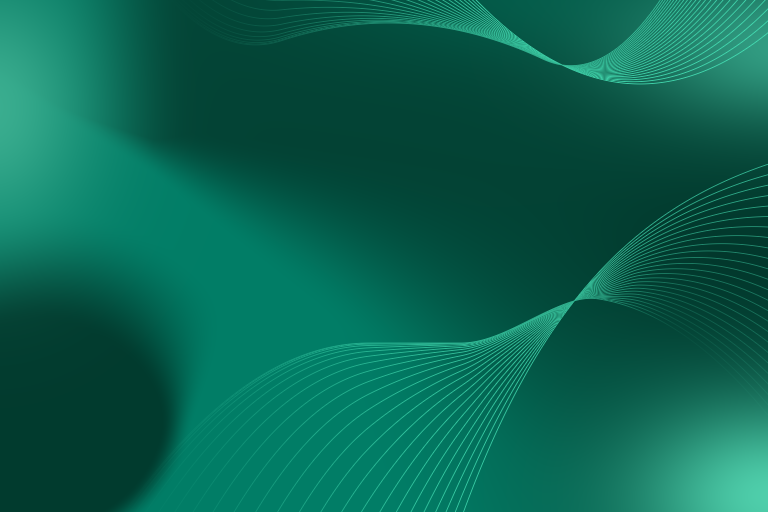
This background is drawn by a WebGL 1 fragment shader. Its source:

```glsl
precision highp float;
// Emerald backdrop: soft green masses and corner glows over a dark base,
// crossed by two ribbons of fine lines. Each ribbon blends between two
// edge curves that cross, so its lines pinch together and fan out again.

uniform vec2 u_resolution;

const int LINE_COUNT = 25;

// Elliptical Gaussian falloff.
float glow(vec2 p, vec2 center, vec2 radius) {
    vec2 q = (p - center) / radius;
    return exp(-dot(q, q));
}

float squarePositive(float v) {
    v = max(v, 0.0);
    return v * v;
}

// Heights of the first and last line of the lower ribbon.
vec2 lowerEdges(float x) {
    float first = 0.33 - 1.45 * squarePositive(0.72 - x)
                + 0.09 * smoothstep(0.9, 1.17, x) - 1.6 * squarePositive(x - 1.12);
    float last = 0.41 + 0.366 * (1.0 - exp(-3.5 * (x - 1.12)));
    return vec2(first, last);
}

// Heights of the first and last line of the upper ribbon.
vec2 upperEdges(float x) {
    float first = 0.955 - 0.78 * (x - 0.76) * (x - 0.76)
                + 4.0 * squarePositive(0.55 - x) + 5.0 * squarePositive(x - 1.06);
    float last = 0.836 + 1.6 * (x - 1.25) * (x - 1.25);
    return vec2(first, last);
}

// Coverage of the blended lines; spread bends their spacing and
// fade is the opacity of the first and last line.
float ribbon(vec2 p, vec2 edges, vec2 slopes, float spread, vec2 fade) {
    float pixel = 1.0 / u_resolution.y;
    float cover = 0.0;
    for (int i = 0; i < LINE_COUNT; i++) {
        float t = float(i) / float(LINE_COUNT - 1);
        float s = pow(t, spread);
        float slope = mix(slopes.x, slopes.y, s);
        float d = abs(p.y - mix(edges.x, edges.y, s)) / sqrt(1.0 + slope * slope);
        float line = clamp((0.0008 + 0.5 * pixel - d) / pixel, 0.0, 1.0);
        cover = max(cover, line * min(1.0, 0.0022 / pixel) * mix(fade.x, fade.y, t));
    }
    return cover;
}

vec3 background(vec2 p) {
    vec3 color = vec3(0.01, 0.26, 0.205);

    // Green mass below a diagonal edge that softens to the right
    float above = p.y - 0.64 + 0.62 * (p.x - 0.37);
    float softness = 0.07 + 0.5 * max(p.x - 0.3, 0.0);
    float mass = 1.0 - smoothstep(-0.4 * softness, softness, above);
    mass *= 1.0 - 0.6 * smoothstep(0.65, 1.2, p.x + 0.3 * (p.y - 0.3));
    mass = max(mass, 0.85 * (1.0 - smoothstep(0.1, 0.38, p.x)));
    color = mix(color, vec3(0.005, 0.49, 0.4), mass);

    // Dark hollow, crisp at its lower right and soft on top
    float hollow = length((p - vec2(0.07, 0.2)) / vec2(0.27, 0.25));
    float blur = mix(0.14, 0.6, smoothstep(0.15, 0.45, p.y));
    color = mix(color, vec3(0.005, 0.23, 0.18),
                1.0 - smoothstep(1.0 - 0.6 * blur, 1.0 + blur, hollow));

    // Shade behind the right fan
    color = mix(color, vec3(0.005, 0.21, 0.165),
                0.85 * glow(p, vec2(1.45, 0.5), vec2(0.28, 0.17)));

    // Corner and side lights
    color = mix(color, vec3(0.01, 0.39, 0.315),
                0.7 * glow(p, vec2(1.05, 1.02), vec2(0.45, 0.14)));
    color = mix(color, vec3(0.24, 0.69, 0.57),
                0.95 * glow(p, vec2(-0.02, 0.79), vec2(0.2, 0.25)));
    color = mix(color, vec3(0.22, 0.66, 0.55),
                0.9 * glow(p, vec2(1.55, 0.91), vec2(0.32, 0.15)));
    color = mix(color, vec3(0.31, 0.81, 0.67),
                glow(p, vec2(1.51, 0.03), vec2(0.27, 0.18)));
    return color;
}

void main() {
    vec2 p = gl_FragCoord.xy / u_resolution;
    p.x *= 1.5;
    vec3 color = background(p);

    // Line ribbons, with slopes from finite differences
    float x = p.x;
    float stepX = 0.002;
    vec2 low = lowerEdges(x);
    vec2 lowSlopes = (lowerEdges(x + stepX) - low) / stepX;
    vec2 lowFade = mix(vec2(0.75, 0.85), vec2(0.05, 0.75), smoothstep(1.08, 1.35, x));
    lowFade *= smoothstep(0.22, 0.95, x);
    float lines = ribbon(p, low, lowSlopes,
                         mix(3.0, 1.0, smoothstep(0.95, 1.25, x)), lowFade);

    vec2 high = upperEdges(x);
    vec2 highSlopes = (upperEdges(x + stepX) - high) / stepX;
    vec2 highFade = vec2(0.7, 0.95) * smoothstep(0.3, 1.05, x);
    lines = max(lines, ribbon(p, high, highSlopes,
                              mix(2.5, 1.0, smoothstep(0.9, 1.2, x)), highFade));

    color = mix(color, vec3(0.27, 0.88, 0.71), lines);
    gl_FragColor = vec4(color, 1.0);
}
```
